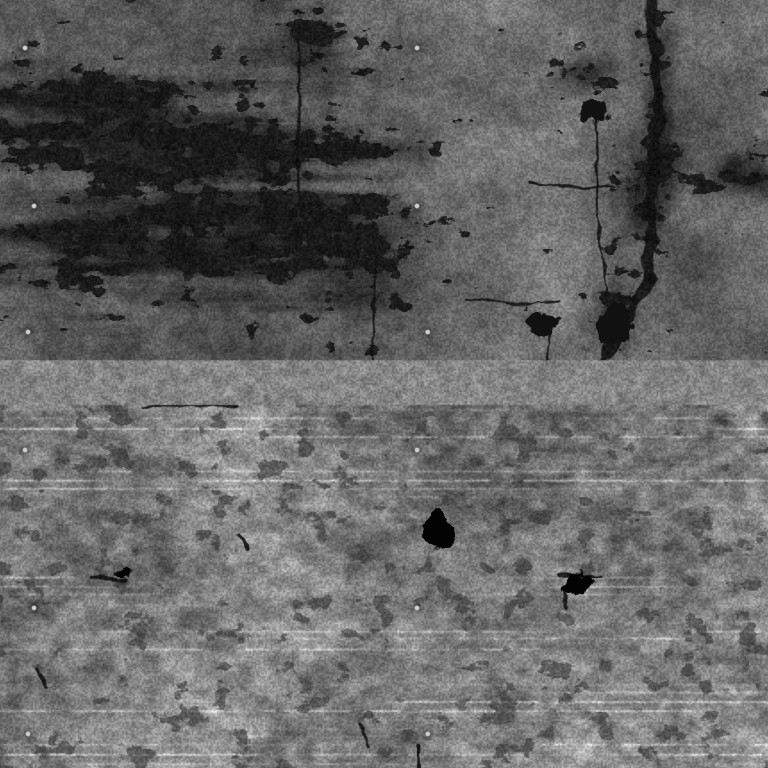
Reproduce this texture procedurally as a WebGL 2 fragment shader.

```glsl
#version 300 es
precision highp float;
// Weathered monochrome wall: a stained, flaking upper panel, a plain strip,
// and a scuffed lower panel with pale ruled scratches, holes and rivets.
// Soft masses steer thresholded noise; cracks are warped segment distances.
uniform vec2 u_resolution;
out vec4 outColor;
const float STRIP_TOP = 0.531, STRIP_BASE = 0.4727, PANEL_SHIFT = 0.5234;
const float SOOT = 0.065, STRIP_TONE = 0.52, LOWER_TONE = 0.49, GRAIN = 0.24;
const float RULE_PITCH = 0.0115, RULE_GAIN = 0.23;
// Flaking masses: centre, radii
const vec4 MASSES[10] = vec4[](
  vec4(.40, .95, .065, .05), vec4(.14, .69, .17, .05), vec4(.12, .87, .15, .03),
  vec4(.27, .805, .30, .045), vec4(.39, .69, .18, .065), vec4(.76, .905, .045, .03),
  vec4(.86, .88, .026, .12), vec4(.835, .74, .045, .06), vec4(.80, .59, .035, .06),
  vec4(.97, .77, .08, .035));
// Upper cracks and lower gouges: start, end
const vec4 CRACKS[10] = vec4[](
  vec4(.848, 1.01, .858, .88), vec4(.858, .88, .845, .64), vec4(.845, .64, .785, .53),
  vec4(.776, .85, .778, .72), vec4(.778, .72, .79, .62), vec4(.487, .68, .486, .53),
  vec4(.39, .95, .386, .75), vec4(.69, .762, .80, .755), vec4(.61, .608, .73, .606),
  vec4(.715, .58, .715, .53));
const vec4 GOUGES[8] = vec4[](
  vec4(.051, .131, .062, .106), vec4(.466, .055, .48, .03), vec4(.547, .03, .546, 0),
  vec4(.188, .4715, .31, .4715), vec4(.12, .248, .16, .247), vec4(.733, .232, .738, .207),
  vec4(.312, .303, .322, .285), vec4(.73, .25, .782, .25));
// Holes: centre, radii
const vec4 HOLES[6] = vec4[](
  vec4(.572, .308, .021, .023), vec4(.752, .241, .019, .013), vec4(.158, .253, .013, .008),
  vec4(.769, .852, .019, .012), vec4(.705, .58, .019, .015), vec4(.802, .577, .023, .028));
// Tonal patches of the lower panel: centre, radius, gain
const vec4 PATCHES[10] = vec4[](
  vec4(.31, .39, .06, .09), vec4(.20, .41, .08, -.06), vec4(.13, .25, .15, -.05),
  vec4(.58, .36, .10, -.08), vec4(.83, .32, .10, -.08), vec4(.213, .268, .016, -.2),
  vec4(.965, .15, .035, -.13), vec4(.30, .12, .12, .06), vec4(.90, .04, .15, .09),
  vec4(.945, .445, .02, -.2));
const float RULE_GROUPS[6] = float[](.443, .372, .24, .165, .083, .02);
const vec2 RIVETS[6] = vec2[](vec2(.0326, .9375), vec2(.543, .9375), vec2(.0443, .7318),
  vec2(.543, .7318), vec2(.0365, .5677), vec2(.557, .5677));

float hash(vec2 cell) {
  uvec2 q = uvec2(ivec2(cell)) * uvec2(40503u, 60493u);
  uint n = (q.x ^ (q.y << 7)) * 747797u + 28411u;
  n = (n ^ (n >> 15)) * 739391u;
  n = (n ^ (n >> 13)) * 277803u;
  return float((n ^ (n >> 16)) & 65535u) / 65535.0;
}
float noise(vec2 p) {
  vec2 i = floor(p), f = fract(p);
  f = f * f * (3.0 - 2.0 * f);
  return mix(mix(hash(i), hash(i + vec2(1, 0)), f.x),
             mix(hash(i + vec2(0, 1)), hash(i + vec2(1, 1)), f.x), f.y);
}
float fbm(vec2 p) {
  float sum = 0.0, gain = 0.52;
  for (int i = 0; i < 5; i++, gain *= 0.5) {
    sum += gain * noise(p);
    p = mat2(1.98, .12, -.12, 2.02) * p + 17.3;
  }
  return sum;
}
float bell(vec2 d) { return exp(-dot(d, d)); }
float segment(vec2 p, vec4 s) {
  vec2 a = p - s.xy, b = s.zw - s.xy;
  return length(a - b * clamp(dot(a, b) / dot(b, b), 0.0, 1.0));
}
float inside(float d, float px) { return 1.0 - smoothstep(-px, px, d); }

float upperPanel(vec2 p, vec2 warped, float px) {
  float mass = 0.0, left = 1.0 - smoothstep(.42, .64, p.x);
  for (int i = 0; i < 10; i++) mass += 0.8 * bell((warped - MASSES[i].xy) / MASSES[i].zw);
  mass = min(mass, 0.85) + left * (0.16 + 1.1 * (fbm(p * vec2(4, 46)) - 0.5));
  mass -= 0.6 * bell((p - vec2(.42, .757)) / vec2(.17, .007));
  // Plaster, soft stains, then crisp flakes
  float tone = mix(0.44, 0.36, left) - 0.06 * smoothstep(.72, .8, p.x);
  tone += 0.22 * (fbm(p * vec2(11, 15)) - 0.5) + 0.16 * (fbm(p * 75.0) - 0.5);
  tone *= 1.0 - 0.62 * smoothstep(.15, 1.0, mass + 0.5 * (fbm(p * 24.0 + 9.0) - 0.5));
  float chips = mix(fbm(warped * vec2(25, 65)), fbm(p * 70.0 + 31.0), 0.4);
  float flake = smoothstep(-.025, .025, chips - 0.76 + 0.34 * mass);
  tone = mix(tone, SOOT + 0.05 * noise(p * 180.0), flake * 0.92);
  float ragged = 0.4 + 1.2 * noise(p * 60.0);
  for (int i = 0; i < 10; i++)
    tone = mix(tone, SOOT, 0.88 * inside(segment(warped, CRACKS[i]) - (i < 3 ? .007 : .0016) * ragged, px));
  return tone;
}
float lowerPanel(vec2 p, vec2 warped, float px) {
  float tone = LOWER_TONE + 0.28 * (fbm(p * vec2(8, 11)) - 0.5) + 0.38 * (fbm(p * vec2(50, 70)) - 0.5);
  for (int i = 0; i < 10; i++) tone += PATCHES[i].w * bell((warped - PATCHES[i].xy) / PATCHES[i].z);
  // Broken pale rules gathered in horizontal groups
  float group = 0.12, row = floor(p.y / RULE_PITCH);
  for (int i = 0; i < 6; i++) group += bell(vec2((p.y - RULE_GROUPS[i]) / 0.016, 0));
  float offset = fract(p.y / RULE_PITCH) - 0.35 - 0.3 * hash(vec2(row, 5));
  float broken = smoothstep(.35, .7, noise(vec2(p.x * 5.0, row * 7.0)));
  float worn = smoothstep(.25, .55, fbm(p * vec2(45, 90)));
  tone += RULE_GAIN * min(group, 1.0) * broken * worn * bell(vec2(offset / 0.15, 0));
  // Small scuffs and deep gouges
  tone = mix(tone, 0.23, 0.65 * smoothstep(.63, .71, fbm(p * vec2(38, 46) + 50.0)));
  float width = 0.003 * (0.3 + noise(p * 90.0));
  for (int i = 0; i < 8; i++)
    tone = mix(tone, SOOT, 0.9 * inside(segment(warped, GOUGES[i]) - width, px));
  return tone;
}
void main() {
  vec2 p = gl_FragCoord.xy / u_resolution;
  float px = 1.0 / min(u_resolution.x, u_resolution.y);
  vec2 warped = p + 0.012 * (vec2(fbm(p * 38.0), fbm(p * 38.0 + 70.0)) - 0.5);
  float strip = STRIP_TONE + 0.22 * (fbm(p * 95.0) - 0.5);
  float tone = mix(strip, lowerPanel(p, warped, px), inside(p.y - STRIP_BASE, px));
  tone = mix(upperPanel(p, warped, px), tone, inside(p.y - STRIP_TOP, px));
  tone += GRAIN * (0.25 + tone) * (noise(p * 430.0) - 0.5);
  // Ragged holes
  vec2 torn = p + 0.026 * (vec2(fbm(p * 65.0), fbm(p * 65.0 + 40.0)) - 0.5);
  for (int i = 0; i < 6; i++) {
    float d = (length((torn - HOLES[i].xy) / HOLES[i].zw) - 1.0) * HOLES[i].w;
    tone = mix(tone, i < 3 ? 0.01 : SOOT, inside(d, px));
  }
  // Rivets repeat on both panels
  for (int i = 0; i < 12; i++) {
    vec2 d = p - RIVETS[i % 6] + vec2(0, i < 6 ? 0.0 : PANEL_SHIFT);
    tone = mix(tone * (1.0 - 0.3 * bell(d / 0.007)), 0.82, inside(length(d) - 0.003, px));
  }
  outColor = vec4(vec3(clamp(tone, 0.0, 1.0)), 1.0);
}
```
